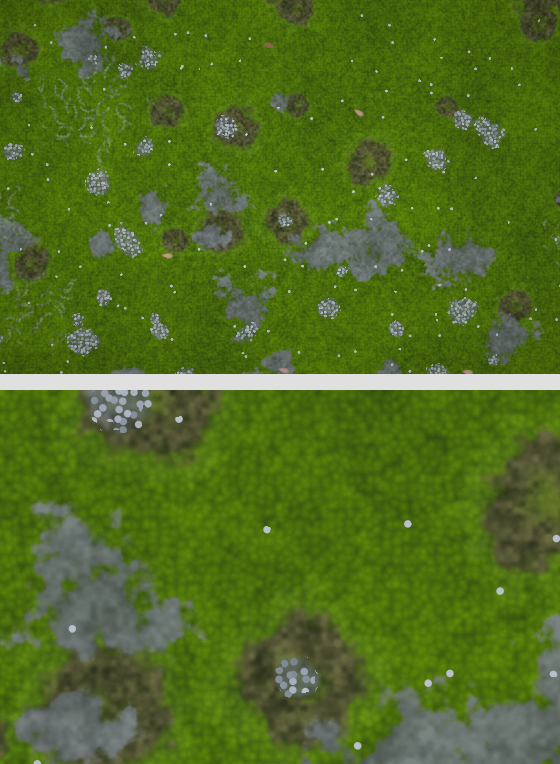
Top, the full canvas; bottom, a detail of the centre.
Give the GLSL for this texture, as a WebGL 2 fragment shader.

```glsl
#version 300 es
precision highp float;
// Mossy ground with withered brown rings, bare grey soil, pale lichen grains, sprigs and fallen leaves.
uniform vec2 u_resolution;
out vec4 fragColor;

const vec3 MOSS_DARK = vec3(0.18, 0.28, 0.06);
const vec3 MOSS_LIGHT = vec3(0.365, 0.525, 0.03);
const vec3 WITHERED_DARK = vec3(0.17, 0.18, 0.11);
const vec3 WITHERED_LIGHT = vec3(0.40, 0.38, 0.27);
const vec3 SOIL_DARK = vec3(0.28, 0.31, 0.30);
const vec3 SOIL_LIGHT = vec3(0.47, 0.50, 0.52);
const vec3 LICHEN_DARK = vec3(0.46, 0.50, 0.54);
const vec3 LICHEN_LIGHT = vec3(0.70, 0.73, 0.78);
const vec3 SPRIG_COLOR = vec3(0.42, 0.51, 0.36);
const vec3 LEAF_TAN = vec3(0.38, 0.25, 0.17);
const vec3 LEAF_PINK = vec3(0.74, 0.60, 0.55);
const float TUFT_SCALE = 125.0;   // moss tufts per canvas height
const float GRAIN_SCALE = 112.0;  // lichen grains per canvas height
const float SPRIG_SIZE = 0.034;
const float LEAF_SPACING = 0.3;
const float VIGNETTE = 0.26;

vec2 hash2(vec2 p) {
    vec3 q = fract(p.xyx * vec3(0.1031, 0.1030, 0.0973));
    q += dot(q, q.yzx + 33.33);
    return fract((q.xx + q.yz) * q.zy);
}

float noise(vec2 p) {
    vec2 i = floor(p), f = fract(p);
    f = f * f * (3.0 - 2.0 * f);
    float low = mix(hash2(i).x, hash2(i + vec2(1, 0)).x, f.x);
    float high = mix(hash2(i + vec2(0, 1)).x, hash2(i + vec2(1, 1)).x, f.x);
    return mix(low, high, f.y);
}

// Layered noise centred on zero.
float fbm(vec2 p) {
    float sum = 0.0, amp = 0.5;
    for (int i = 0; i < 4; i++) {
        sum += amp * (noise(p) - 0.5);
        p = mat2(1.6, 1.2, -1.2, 1.6) * p + 17.3;
        amp *= 0.5;
    }
    return sum;
}

// Distance to the nearest cell point, then two random values of that cell.
vec3 cellular(vec2 p) {
    vec3 nearest = vec3(9.0);
    for (int j = -1; j <= 1; j++)
    for (int i = -1; i <= 1; i++) {
        vec2 cell = floor(p) + vec2(i, j);
        float d = distance(p, cell + 0.1 + 0.8 * hash2(cell));
        if (d < nearest.x) nearest = vec3(d, hash2(cell + 91.0));
    }
    return nearest;
}

// Scattered discs: 1 at a centre, 0 at its rim. Odds run from bottom to top.
float patchField(vec2 p, float spacing, vec2 odds, vec2 radius, float seed) {
    float best = -1.0;
    for (int j = -1; j <= 1; j++)
    for (int i = -1; i <= 1; i++) {
        vec2 cell = floor(p / spacing) + vec2(i, j);
        vec2 center = (cell + hash2(cell + seed)) * spacing;
        vec2 pick = hash2(cell + seed + 57.0);
        float chance = mix(odds.x, odds.y, clamp((cell.y + 0.5) * spacing, 0.0, 1.0));
        float r = mix(radius.x, radius.y, pick.y);
        if (pick.x < chance) best = max(best, 1.0 - distance(p, center) / r);
    }
    return best;
}

vec2 turn(vec2 v, float angle) {
    float c = cos(angle), s = sin(angle);
    return vec2(c * v.x + s * v.y, c * v.y - s * v.x);
}

// Distance to curved stems beaded with leaflets.
float sprigs(vec2 p) {
    p /= SPRIG_SIZE;
    float best = 9.0;
    for (int j = -1; j <= 1; j++)
    for (int i = -1; i <= 1; i++) {
        vec2 cell = floor(p) + vec2(i, j);
        vec2 q = turn(p - cell - hash2(cell + 13.0), 6.283 * hash2(cell + 29.0).x);
        q.y += 0.6 * q.x * q.x;
        float width = 0.04 + 0.08 * abs(sin(q.x * 13.0));
        best = min(best, length(vec2(q.x - clamp(q.x, -0.5, 0.5), q.y)) - width);
    }
    return best * SPRIG_SIZE;
}

// Fallen leaves: coverage and tint.
vec2 leaves(vec2 p, float px) {
    vec2 result = vec2(0.0);
    for (int j = -1; j <= 1; j++)
    for (int i = -1; i <= 1; i++) {
        vec2 cell = floor(p / LEAF_SPACING) + vec2(i, j);
        vec2 pick = hash2(cell + 71.0);
        vec2 q = turn(p - (cell + hash2(cell + 43.0)) * LEAF_SPACING, 6.283 * pick.y);
        float d = (length(q / vec2(0.013, 0.006 + 0.15 * q.x * step(abs(q.x), 0.014))) - 1.0) * 0.006;
        float cover = (1.0 - smoothstep(-px, px, d)) * step(pick.x, 0.35);
        if (cover > result.x) result = vec2(cover, pick.y);
    }
    return result;
}

void main() {
    float px = 1.0 / u_resolution.y;
    vec2 p = gl_FragCoord.xy * px;
    float fine = noise(p * 170.0) - 0.5;
    float rough = fbm(p * 22.0 + 5.0);
    float crumbs = fbm(p * 75.0 + 31.0);

    // Moss tufts
    vec3 tuft = cellular(p * TUFT_SCALE);
    float tone = 0.6 + 0.55 * fbm(p * 7.0) + 0.6 * crumbs + 0.3 * fine + 0.45 * (0.42 - tuft.x);
    vec3 color = mix(MOSS_DARK, MOSS_LIGHT, clamp(tone, 0.0, 1.1));

    // Withered rings with a pale rim and a greener heart
    float ring = patchField(p, 0.19, vec2(0.2, 0.58), vec2(0.028, 0.066), 3.0) + 0.9 * rough + 0.5 * crumbs;
    color += vec3(0.03, 0.035, 0.03) * smoothstep(-0.4, -0.05, ring);
    vec3 withered = mix(WITHERED_DARK, WITHERED_LIGHT, clamp(0.5 + 1.1 * crumbs + 0.7 * fine, 0.0, 1.0));
    float heart = 0.4 * smoothstep(0.45, 0.9, ring);
    color = mix(color, withered, smoothstep(-0.08, 0.2, ring) * (0.9 - heart));

    // Bare soil with ragged edges
    float soil = patchField(p, 0.22, vec2(0.72, 0.25), vec2(0.025, 0.085), 19.0) + 2.3 * rough + 0.9 * crumbs;
    vec3 earth = mix(SOIL_DARK, SOIL_LIGHT, clamp(0.5 + 1.2 * rough + 0.8 * crumbs + 0.4 * fine, 0.0, 1.0));
    color = mix(color, earth, 0.93 * smoothstep(-0.02, 0.3, soil));

    // Sprigs creeping over the lower ground
    float zone = patchField(p, 0.4, vec2(0.8, 0.05), vec2(0.09, 0.19), 37.0) + 1.5 * rough;
    float sprig = 1.0 - smoothstep(-px, px, sprigs(p));
    color = mix(color, SPRIG_COLOR * (1.0 + 0.5 * fine), 0.85 * sprig * smoothstep(0.0, 0.25, zone));

    // Lichen grains, crowded in clumps and strewn singly
    float clump = patchField(p, 0.13, vec2(0.48, 0.16), vec2(0.016, 0.044), 53.0) + 1.3 * rough;
    vec3 grain = cellular(p * GRAIN_SCALE + 7.0);
    float present = max(step(grain.y, 2.2 * clump), step(0.993, grain.z));
    float dotMask = 1.0 - smoothstep(0.3, 0.4 + GRAIN_SCALE * px * 0.5, grain.x);
    color = mix(color, earth, 0.7 * smoothstep(0.0, 0.4, clump));
    color = mix(color, mix(LICHEN_DARK, LICHEN_LIGHT, grain.z), present * dotMask);

    // Fallen leaves and corner shading
    vec2 leaf = leaves(p, px);
    color = mix(color, mix(LEAF_TAN, LEAF_PINK, leaf.y), leaf.x);
    vec2 fromCenter = gl_FragCoord.xy / u_resolution - 0.5;
    color *= 1.04 - VIGNETTE * 1.6 * dot(fromCenter, fromCenter);
    fragColor = vec4(clamp(color, 0.0, 1.0), 1.0);
}
```
